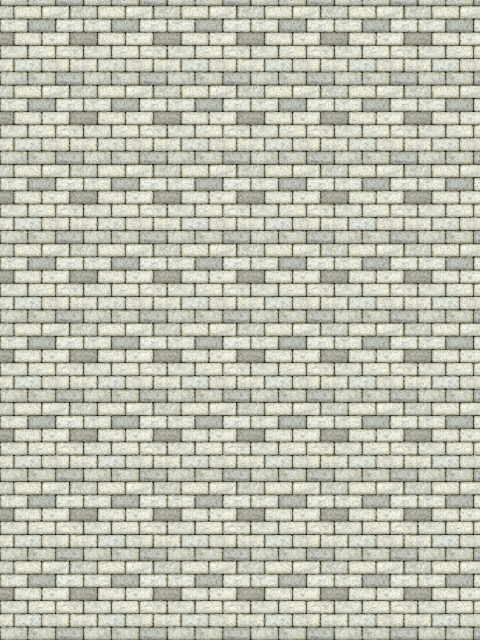
Write a Shadertoy shader that draws this texture.

```glsl
float hash(vec2 p) {
    vec3 q = fract(vec3(p.xyx) * 0.1031);
    q += dot(q, q.yzx + 33.33);
    return fract((q.x + q.y) * q.z);
}

// Value noise that wraps once per tile; cells = lattice size of the tile
float tileNoise(vec2 tile, vec2 cells) {
    vec2 p = tile * cells, i = floor(p), f = fract(p);
    f = f * f * (3.0 - 2.0 * f);
    vec2 a = mod(i, cells), b = mod(i + 1.0, cells);
    vec2 seed = cells * 1.7;
    return mix(mix(hash(a + seed), hash(vec2(b.x, a.y) + seed), f.x),
               mix(hash(vec2(a.x, b.y) + seed), hash(b + seed), f.x), f.y);
}

float roundedBox(vec2 p, vec2 halfSize, float radius) {
    vec2 q = abs(p) - halfSize + radius;
    return length(max(q, 0.0)) + min(max(q.x, q.y), 0.0) - radius;
}

// Brightness of each brick in the tile, three per course, top course first
const float brickTone[18] = float[](
    0.86, 0.88, 0.64,
    0.85, 0.87, 0.86,
    0.85, 0.88, 0.87,
    0.80, 0.79, 0.73,
    0.87, 0.88, 0.81,
    0.86, 0.71, 0.88);

// Blue-grey cast of each brick
const float brickCool[18] = float[](
    0.2, 0.2, 0.1,
    0.4, 0.2, 0.2,
    0.8, 0.1, 0.2,
    0.4, 0.4, 0.8,
    0.1, 0.2, 0.4,
    0.5, 0.9, 0.6);

void mainImage(out vec4 fragColor, in vec2 fragCoord) {
    vec2 uv = fragCoord / iResolution.xy;

    // Running bond: courses counted downward, every other one shifted by half
    float course = (1.0 - uv.y) * 48.42 - 2.44;
    float row = mod(floor(course), 6.0);
    float along = uv.x * 17.23 - 0.5 * (1.0 - mod(row, 2.0));
    int brick = int(row) * 3 + int(mod(floor(along), 3.0));
    vec2 tile = vec2(uv.x * 17.23 / 3.0, course / 6.0);

    float blotch = tileNoise(tile, vec2(13.0, 19.0));
    float mottle = tileNoise(tile, vec2(27.0, 35.0));
    float grain = tileNoise(tile, vec2(59.0, 55.0));

    // Worn brick outline, measured in course heights
    vec2 p = (fract(vec2(along, course)) - 0.5) * vec2(2.108, 1.0);
    float d = roundedBox(p, vec2(1.024, 0.474), 0.14);
    d += (mottle - 0.5) * 0.08 + (blotch - 0.5) * 0.05;
    float pixel = 48.42 / iResolution.y;
    float face = 1.0 - smoothstep(-0.7 * pixel, 0.6 * pixel, d);

    // Stone face with mottling, faint stains and pits
    vec3 stone = mix(vec3(1.0, 1.0, 0.93), vec3(0.97, 1.0, 0.965), brickCool[brick]);
    stone *= brickTone[brick] + (blotch - 0.5) * 0.11 + (mottle - 0.5) * 0.15 + (grain - 0.5) * 0.17;
    float stain = smoothstep(0.5, 0.95, blotch * 0.4 + mottle * 0.6);
    stone = mix(stone, stone * vec3(0.90, 0.89, 0.82), stain);
    stone *= 1.0 - 0.16 * smoothstep(0.7, 0.95, grain) * smoothstep(0.35, 0.7, mottle);

    // Rounded edges: dirt all around, light on top, shade below
    float rim = smoothstep(-0.19, 0.0, d);
    stone *= 1.0 - rim * vec3(0.16, 0.165, 0.21);
    stone *= 1.04 - 0.12 * smoothstep(0.1, 0.5, p.y);

    // Joints fade where dust fills them and darken at the brick corners
    float dust = smoothstep(0.25, 0.85, blotch * 0.4 + mottle * 0.3 + grain * 0.3);
    vec3 mortar = mix(vec3(0.15, 0.15, 0.11), vec3(0.56, 0.55, 0.46), dust);
    mortar *= 1.0 - 0.35 * smoothstep(0.85, 1.02, abs(p.x)) * smoothstep(0.3, 0.46, abs(p.y));
    fragColor = vec4(clamp(mix(mortar, stone, face), 0.0, 1.0), 1.0);
}
```
